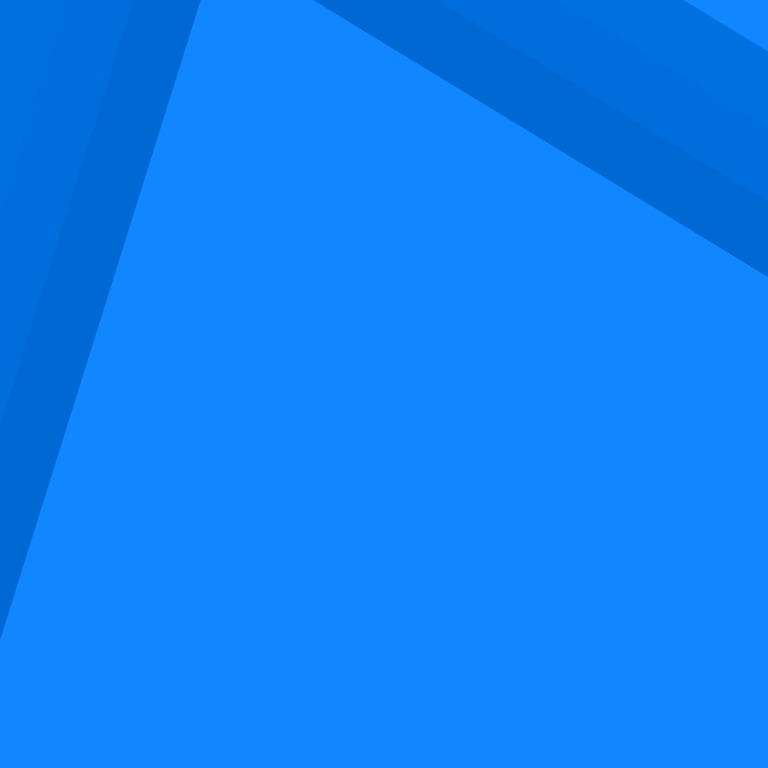
Reproduce this background procedurally as a three.js fragment shader.

```glsl
varying vec2 vUv;

// Smooth step across an edge, about one pixel wide at 512
float edge(float distance) {
  return smoothstep(-0.001, 0.001, distance);
}

// Signed distance to a line, positive on the side the normal points to
float lineDistance(vec2 p, vec2 point, vec2 normal) {
  return dot(p - point, normalize(normal));
}

// Paint three equal stripes, darkest first, inward from the band's edge
vec3 paintBand(vec3 background, float depth) {
  const float stripeWidth = 0.0836;
  vec3 stripes = vec3(0.0, 0.408, 0.824);
  stripes = mix(stripes, vec3(0.0, 0.429, 0.861), edge(depth - stripeWidth));
  stripes = mix(stripes, vec3(0.0, 0.439, 0.878), edge(depth - 2.0 * stripeWidth));
  float coverage = edge(depth) * edge(3.0 * stripeWidth - depth);
  return mix(background, stripes, coverage);
}

void main() {
  vec3 color = vec3(0.063, 0.525, 1.0);

  // Steep band in the upper left corner
  color = paintBand(color, lineDistance(vUv, vec2(0.2613, 1.0), vec2(-1.0, 0.3135)));

  // Slanted band across the upper right
  color = paintBand(color, lineDistance(vUv, vec2(0.4076, 1.0), vec2(1.0, 1.6426)));

  gl_FragColor = vec4(color, 1.0);
}
```
